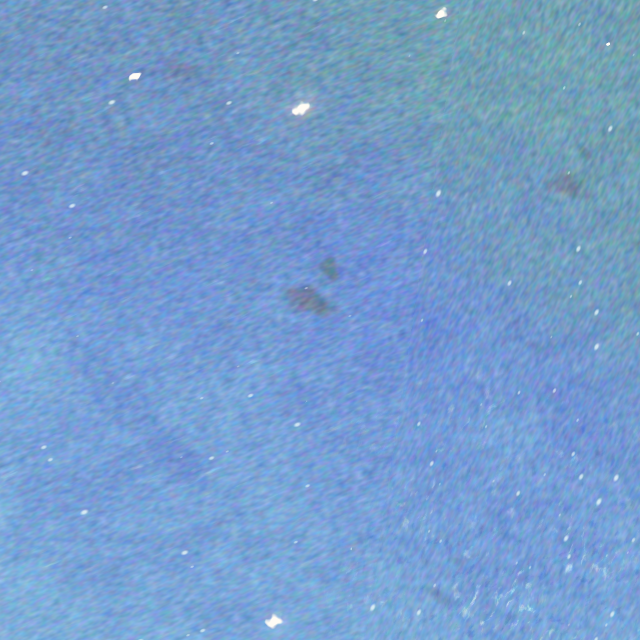
A Shadertoy shader for this texture:

```glsl
// Hazy blue water surface: soft cloudy colour fields under a slanted chroma grain,
// with pale wisps, clumped foam, tiny bright flecks, a few glints and faint brown stains.
// Gradient noise in rotated, stretched frames supplies nearly all of the structure.
#define LEFT_SLANT 0.40
#define RIGHT_SLANT 1.08
#define GRAIN_SCALE 135.0
#define GRAIN_AMOUNT 0.165
#define CLOUD_AMOUNT 0.34
#define FOAM_AMOUNT 0.75
#define FLECK_SCALE 42.0
#define DEEP_BLUE vec3(0.440, 0.578, 0.835)
#define PALE_BLUE vec3(0.505, 0.695, 0.855)
#define SLATE_BLUE vec3(0.445, 0.592, 0.755)
#define TEAL vec3(0.450, 0.630, 0.705)
#define STAIN vec3(0.430, 0.490, 0.580)

vec2 hash2(vec2 p) {
    vec3 q = fract(p.xyx * vec3(0.1031, 0.1030, 0.0973));
    q += dot(q, q.yzx + 33.33);
    return fract((q.xx + q.yz) * q.zy);
}

float corner(vec2 cell, vec2 offset) {
    float angle = 6.28319 * hash2(cell).x;
    return dot(vec2(cos(angle), sin(angle)), offset);
}

// Gradient noise, roughly -0.7 to 0.7
float noise(vec2 p) {
    vec2 i = floor(p), f = p - i;
    vec2 u = f * f * f * (f * (f * 6.0 - 15.0) + 10.0);
    vec2 e = vec2(1.0, 0.0);
    return mix(mix(corner(i, f), corner(i + e.xy, f - e.xy), u.x),
               mix(corner(i + e.yx, f - e.yx), corner(i + e.xx, f - e.xx), u.x), u.y);
}

float fbm(vec2 p) {
    float sum = 0.0, gain = 1.0;
    for (int k = 0; k < 4; k++) {
        sum += gain * noise(p);
        p = mat2(1.6, 1.2, -1.2, 1.6) * p + 17.3;
        gain *= 0.55;
    }
    return sum;
}

// Frame whose x axis runs along the given direction
vec2 along(vec2 p, float angle) {
    float c = cos(angle), s = sin(angle);
    return vec2(c * p.x + s * p.y, c * p.y - s * p.x);
}

float segment(vec2 p, vec2 a, vec2 b) {
    vec2 d = b - a;
    return length(p - a - d * clamp(dot(p - a, d) / dot(d, d), 0.0, 1.0));
}

// Sparse slanted ellipses, at most one in each cell
float flecks(vec2 p, float angle, float density) {
    vec2 q = along(p, angle) * FLECK_SCALE + 50.0;
    vec2 cell = floor(q), pick = hash2(cell + 7.0);
    vec2 d = q - cell - 0.35 - 0.3 * hash2(cell);
    float size = mix(0.07, 0.18, pick.y * pick.y);
    float body = 1.0 - smoothstep(0.3, 1.5, length(d / vec2(1.4, 0.8)) / size);
    return body * step(pick.x, density) * (0.3 + 0.7 * pick.y);
}

void mainImage(out vec4 fragColor, in vec2 fragCoord) {
    vec2 p = fragCoord / iResolution.y;
    float turn = smoothstep(0.50, 0.80, p.x - 0.15 * p.y + 0.08);
    float cloud = fbm(p * 4.0 + 3.0);
    vec2 left = along(p, LEFT_SLANT), right = along(p, RIGHT_SLANT);

    // Broad colour fields: pale below, slate above, teal in the upper right
    float pale = 0.86 - 1.15 * p.y - 0.25 * p.x + CLOUD_AMOUNT * cloud;
    vec3 color = mix(DEEP_BLUE, PALE_BLUE, clamp(pale, 0.0, 1.0));
    color = mix(color, SLATE_BLUE, smoothstep(0.45, 0.90, p.y + 0.15 * cloud) * 0.9);
    color = mix(color, TEAL, smoothstep(1.12, 1.75, p.x + p.y + 0.18 * cloud));
    float fold = segment(p + 0.04 * cloud, vec2(0.08, 0.50), vec2(0.31, 0.27));
    color = mix(color, DEEP_BLUE * 0.98, 0.65 * exp(-fold * fold * 900.0));
    float bank = length((p - vec2(0.05, 0.44)) * vec2(1.0, 0.8) + 0.06 * cloud);
    color += vec3(0.04, 0.07, 0.02) * exp(-bank * bank * 130.0);

    // Blotches of light and hue, then slanted ripples
    float blotch = fbm(left * vec2(9.0, 16.0) + 44.0);
    float hue = fbm(left * vec2(15.0, 28.0) + 80.0);
    color += blotch * vec3(0.024, 0.038, 0.020);
    color += hue * vec3(0.012, 0.018, -0.040) * smoothstep(0.25, 0.75, p.y);
    float ripple = mix(fbm(left * vec2(18.0, 46.0)), fbm(right * vec2(22.0, 44.0)), turn);
    color += ripple * vec3(0.034, 0.042, 0.026);

    // Clumped upright foam in the lower right, thin pale streaks on the left
    float shore = smoothstep(0.58, 0.05, p.y) * smoothstep(0.42, 0.70, p.x);
    float tuft = smoothstep(-0.25, 0.65, fbm(p * 10.0 + 21.0));
    float warp = 0.008 * noise(p * 30.0);
    float wisp = fbm((right + warp) * vec2(38.0, 68.0) + 9.0);
    float streak = smoothstep(0.35, 0.95, fbm(left * vec2(14.0, 58.0) + 31.0));
    float foam = smoothstep(0.15, 0.95, wisp) * shore * (0.25 + 1.5 * tuft);
    foam += streak * (1.0 - turn) * (0.25 + 0.35 * tuft);
    color = mix(color, vec3(0.75, 0.87, 0.93), clamp(foam * FOAM_AMOUNT, 0.0, 0.9));
    color -= vec3(0.07, 0.07, 0.03) * shore * smoothstep(0.15, 0.75, -wisp);

    // Paired, ragged stains
    for (int k = 0; k < 4; k++) {
        float i = float(k), size = 0.036 - 0.005 * i;
        vec2 d = p - fract(vec2(0.485, 0.53) + i * vec2(0.40, 0.18));
        d += 0.016 * vec2(noise(p * 38.0), noise(p * 38.0 + 60.0));
        float body = length(along(d, -0.35) * vec2(0.75, 1.6));
        float side = length(d - vec2(0.027, 0.050)) * 2.2;
        float mask = 1.0 - smoothstep(0.35, 1.15, min(body, side) / size);
        vec3 tint = STAIN + vec3(0.04, -0.01, 0.0) * sin(d.x * 90.0 + 2.5);
        color = mix(color, tint, mask * (0.80 - 0.17 * i));
    }

    // Colour grain in two sizes, each channel partly independent
    vec3 grain;
    for (int k = 0; k < 3; k++) {
        vec2 shift = vec2(37.0, 71.0) * float(k + 1);
        vec2 stretch = GRAIN_SCALE * vec2(0.45, 1.0);
        vec2 a = left * stretch + shift, b = right * stretch + shift;
        float fine = turn < 0.5 ? noise(a * 1.7 + 5.0) : noise(b * 1.7 + 5.0);
        float blend = inversesqrt(turn * turn + (1.0 - turn) * (1.0 - turn));
        grain[k] = blend * mix(noise(a), noise(b), turn) + 0.5 * fine;
    }
    grain = mix(grain, vec3(dot(grain, vec3(0.333))), 0.2);
    color += grain * GRAIN_AMOUNT * vec3(1.0, 0.75, 0.8) * mix(0.85, 1.05, p.y);

    // Small flecks and a few larger ragged glints, the first with a warm halo
    float slant = mix(LEFT_SLANT, RIGHT_SLANT, step(0.55, p.x));
    float spark = flecks(p, slant, 0.03 + 0.10 * shore);
    color = mix(color, vec3(0.88, 0.95, 0.97), spark * 0.9);
    for (int k = 0; k < 5; k++) {
        float i = float(k), size = 0.003 + 0.0045 * abs(i - 2.0);
        vec2 d = p - fract(vec2(0.47, 0.83) + i * vec2(-0.26, 0.05));
        float r = length(along(d, 0.5) * vec2(0.8, 1.2)) + 0.008 * noise(p * 100.0 + i);
        float warmth = k == 0 ? 1.0 : 0.2;
        color += warmth * vec3(0.22, 0.08, 0.02) * exp(-r * r / (size * size * 2.5));
        color = mix(color, vec3(1.0, 0.99, 0.96), 1.0 - smoothstep(0.55, 1.1, r / size));
    }
    fragColor = vec4(clamp(color, 0.0, 1.0), 1.0);
}
```
